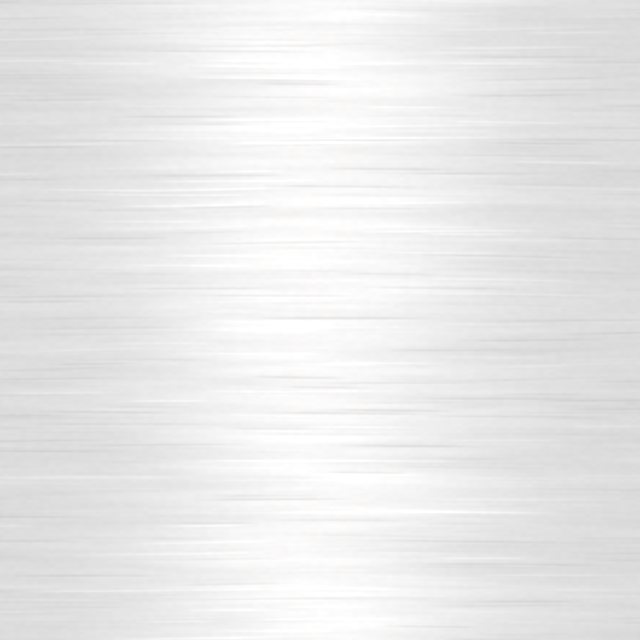
Give the GLSL for this texture, as a three.js fragment shader.

```glsl
// Brushed pale metal: a soft vertical sheen crossed by fine horizontal brushing.
// The sheen is a Gaussian with ragged sides; the brushing is stretched value
// noise plus layers of tapered, slightly tilted scratches with lit rims.

varying vec2 vUv;

const vec3 SHADE_COLOR = vec3(0.862, 0.860, 0.860);
const vec3 SHEEN_COLOR = vec3(0.988, 0.984, 0.983);
const float SHEEN_CENTER = 0.485;
const float SHEEN_WIDTH = 0.265;
const float SHEEN_RAGGEDNESS = 0.10;
const float BRUSH_CONTRAST = 0.055;
const float GRAIN_CONTRAST = 0.014;
const float SCRATCH_CONTRAST = 0.042;
const vec2 SCRATCH_GRID = vec2(2.6, 40.0);  // columns and rows of scratches
const float SCRATCH_WIDTH = 0.0024;
const float SCRATCH_TILT = 0.024;
const int SCRATCH_LAYERS = 4;

float hash(vec2 p) {
  return fract(sin(dot(p, vec2(127.1, 311.7))) * 43758.5453);
}

float valueNoise(vec2 p) {
  vec2 cell = floor(p);
  vec2 f = fract(p);
  f = f * f * (3.0 - 2.0 * f);
  float low = mix(hash(cell), hash(cell + vec2(1.0, 0.0)), f.x);
  float high = mix(hash(cell + vec2(0.0, 1.0)), hash(cell + vec2(1.0, 1.0)), f.x);
  return mix(low, high, f.y);
}

// Signed noise, centred on zero
float signedNoise(vec2 p) {
  return valueNoise(p) - 0.5;
}

// Long and short fibres of brushing
float brushing(vec2 p) {
  return 0.45 * signedNoise(p * vec2(2.5, 48.0))
       + 0.70 * signedNoise(p * vec2(5.0, 95.0) + 17.0)
       + 0.45 * signedNoise(p * vec2(11.0, 170.0) + 41.0);
}

// One layer of scratches: a dark or bright core beside an opposite rim
float scratchLayer(vec2 p, float seed) {
  vec2 q = p * SCRATCH_GRID + vec2(0.0, seed * 0.37);
  q.x += hash(vec2(floor(q.y), seed)) * 7.0;
  vec2 cell = floor(q);
  vec2 local = fract(q) - 0.5;
  vec2 key = cell + seed * 19.0;
  float halfLength = mix(0.2, 0.48, hash(key + 3.1));
  float taper = 1.0 - smoothstep(halfLength * 0.35, halfLength, abs(local.x));
  float offset = (hash(key + 5.7) - 0.5) * 0.25;
  float tilt = (hash(key + 8.3) - 0.5) * SCRATCH_TILT;
  float dist = (local.y - offset) / SCRATCH_GRID.y - tilt * local.x / SCRATCH_GRID.x;
  float d = dist / SCRATCH_WIDTH;
  float polarity = hash(key + 11.9) < 0.6 ? -1.0 : 1.0;
  float strength = pow(hash(key + 14.2), 1.5);
  float profile = exp(-d * d) * (1.0 + 1.4 * d);
  return polarity * strength * taper * profile;
}

float scratches(vec2 p) {
  float sum = 0.0;
  for (int i = 0; i < SCRATCH_LAYERS; i++) {
    sum += scratchLayer(p, float(i) + 1.0);
  }
  return sum;
}

void main() {
  // Gentle waviness keeps the fibres from being ruler straight
  vec2 p = vUv;
  p.y += 0.006 * signedNoise(vUv * vec2(4.0, 9.0) + 73.0);

  // Sheen with sides that shift from fibre to fibre
  float ragged = signedNoise(p * vec2(1.5, 14.0) + 29.0)
               + 0.6 * signedNoise(p * vec2(3.0, 55.0) + 61.0);
  float across = (p.x - SHEEN_CENTER + SHEEN_RAGGEDNESS * ragged * 0.6) / SHEEN_WIDTH;
  float sheen = exp(-across * across);
  vec3 color = mix(SHADE_COLOR, SHEEN_COLOR, sheen);

  // Relief is strongest where the light catches it
  float relief = BRUSH_CONTRAST * brushing(p) + SCRATCH_CONTRAST * scratches(p);
  color += relief * mix(0.6, 1.0, sheen);
  color += GRAIN_CONTRAST * signedNoise(vUv * vec2(110.0, 190.0));

  gl_FragColor = vec4(clamp(color, 0.0, 1.0), 1.0);
}
```
